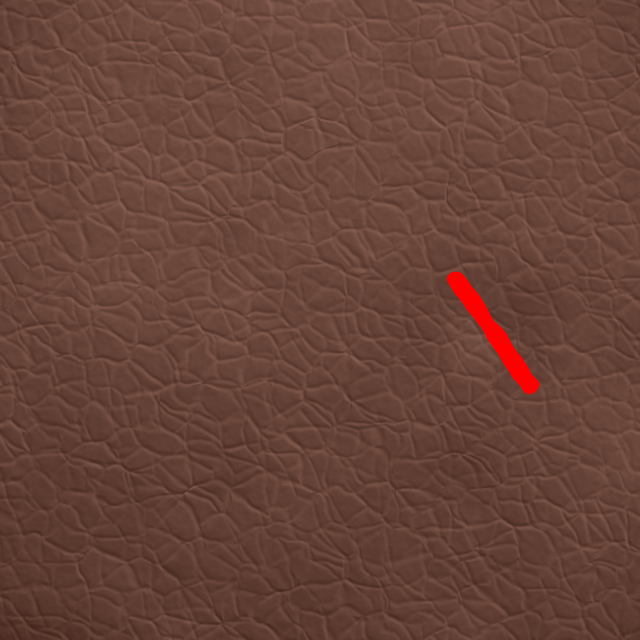
Reproduce this texture procedurally as a three.js fragment shader.

```glsl
// Brown grained leather with crossing creases, soft light and one red brush stroke.
varying vec2 vUv;

const vec3 SHADOW_BROWN = vec3(0.35, 0.22, 0.18);
const vec3 LIGHT_BROWN = vec3(0.48, 0.33, 0.28);
const vec3 STROKE_RED = vec3(1.0, 0.0, 0.0);
const vec2 LIGHT_DIR = vec2(0.45, 0.89);
const float RELIEF_STEP = 0.002;

vec2 hash2(vec2 p) {
  vec3 q = fract(p.xyx * vec3(0.1031, 0.1030, 0.0973));
  q += dot(q, q.yzx + 33.33);
  return fract((q.xx + q.yz) * q.zy);
}

float valueNoise(vec2 p) {
  vec2 cell = floor(p);
  vec2 f = fract(p);
  f = f * f * (3.0 - 2.0 * f);
  float bottom = mix(hash2(cell).x, hash2(cell + vec2(1.0, 0.0)).x, f.x);
  float top = mix(hash2(cell + vec2(0.0, 1.0)).x, hash2(cell + vec2(1.0)).x, f.x);
  return mix(bottom, top, f.y);
}

vec2 rotate(vec2 p, float angle) {
  float c = cos(angle);
  float s = sin(angle);
  return vec2(c * p.x - s * p.y, s * p.x + c * p.y);
}

// Distance to the border between the two nearest cell centres.
float cellBorder(vec2 p) {
  vec2 cell = floor(p);
  vec2 nearest = vec2(8.0);
  vec2 second = vec2(8.0);
  for (int y = -1; y <= 1; y++) {
    for (int x = -1; x <= 1; x++) {
      vec2 id = cell + vec2(float(x), float(y));
      vec2 toCentre = id + 0.05 + 0.9 * hash2(id + 40.0) - p;
      float d = dot(toCentre, toCentre);
      if (d < dot(nearest, nearest)) {
        second = nearest;
        nearest = toCentre;
      } else if (d < dot(second, second)) {
        second = toCentre;
      }
    }
  }
  vec2 across = second - nearest;
  return dot(0.5 * (nearest + second), across / max(length(across), 0.001));
}

float crease(vec2 p, float width) {
  float d = cellBorder(p) / width;
  return exp(-d * d);
}

// Surface height in x, crease depth in y.
vec2 leatherRelief(vec2 p) {
  vec2 warp = vec2(valueNoise(p * 19.0), valueNoise(p * 19.0 + 50.0)) - 0.5;
  vec2 fineWarp = vec2(valueNoise(p * 55.0 + 9.0), valueNoise(p * 55.0 + 80.0)) - 0.5;
  vec2 q = p + 0.018 * warp + 0.007 * fineWarp;
  float mainDepth = mix(0.5, 1.15, valueNoise(p * 13.0 + 7.0));
  float crossDepth = mix(0.3, 1.0, valueNoise(p * 16.0 + 31.0));
  float mainCrease = crease(rotate(q, 0.2) * vec2(18.0, 24.0), 0.085);
  float crossCrease = crease(rotate(q, -0.55) * vec2(25.0, 18.0) + 11.0, 0.085);
  float depth = mainDepth * mainCrease + crossDepth * crossCrease;
  float pebbles = 0.9 * valueNoise(q * 40.0) + 0.38 * valueNoise(p * 105.0);
  float grain = 0.15 * valueNoise(p * 210.0);
  return vec2(pebbles + grain - depth, depth);
}

// Slope toward the light, plus the worn sheen along each crease.
float reliefLight(vec2 p) {
  vec2 offset = LIGHT_DIR * RELIEF_STEP;
  vec2 below = leatherRelief(p - offset);
  vec2 above = leatherRelief(p + offset);
  float slope = below.x - above.x;
  float sheen = 0.5 * (below.y + above.y) - 0.3;
  return 0.74 * slope / (1.0 + 0.4 * abs(slope)) + 0.12 * sheen;
}

float softSpot(vec2 p, vec2 centre, float radius) {
  vec2 d = (p - centre) / radius;
  return exp(-dot(d, d));
}

// Broad light: brighter to the upper right, dim at the foot and corners.
float broadLight(vec2 p) {
  float light = 0.17 + 0.38 * smoothstep(0.0, 0.8, p.y) + 0.09 * p.x;
  light += 0.30 * (valueNoise(p * 4.0 + 3.0) - 0.5);
  light += 0.22 * (valueNoise(p * 11.0 + 23.0) - 0.5);
  light -= 0.32 * smoothstep(0.5, 0.75, length(p - 0.5));
  light += 0.35 * softSpot(p, vec2(0.745, 0.46), 0.05);
  return light - 0.25 * softSpot(p, vec2(0.81, 0.53), 0.06);
}

// Coverage of a brush stroke that swells toward its lower end.
float brushStroke(vec2 p, vec2 start, vec2 end) {
  vec2 axis = end - start;
  float along = clamp(dot(p - start, axis) / dot(axis, axis), 0.0, 1.0);
  float radius = mix(0.0115, 0.0150, along) + 0.006 * (valueNoise(p * 48.0) - 0.5);
  float d = length(p - start - along * axis) - radius;
  return 1.0 - smoothstep(-0.001, 0.001, d);
}

void main() {
  float tone = broadLight(vUv) + reliefLight(vUv);
  vec3 leather = mix(SHADOW_BROWN, LIGHT_BROWN, clamp(tone, -0.7, 1.5));
  float stroke = brushStroke(vUv, vec2(0.712, 0.565), vec2(0.827, 0.400));
  gl_FragColor = vec4(mix(leather, STROKE_RED, stroke), 1.0);
}
```
